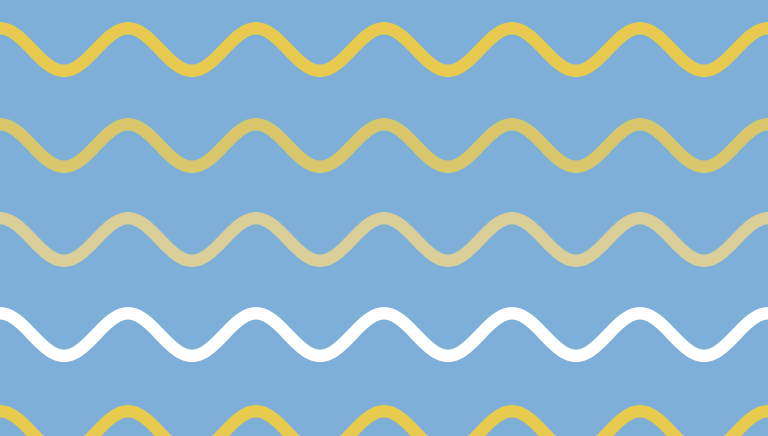
A Shadertoy shader for this pattern:

```glsl
// Rows of smooth waves on a flat blue ground, coloured yellow, sand, cream, white.
// Each row is a cosine stroked at constant width by its distance to the curve;
// the group of four rows repeats down the canvas. One unit is one wavelength.

const float WAVES_ACROSS = 6.0;
const float AMPLITUDE    = 0.166;
const float LINE_WIDTH   = 0.097;
const float FIRST_ROW    = 0.387;   // middle of the top wave, below the top edge
const float GROUP_HEIGHT = 2.992;   // four rows
const float TAU          = 6.2831853;

const int   ROWS = 4;
const float ROW_OFFSET[ROWS] = float[](0.0, 0.75, 1.484, 2.227);
const vec3  ROW_COLOR[ROWS] = vec3[](
    vec3(0.91, 0.795, 0.305),
    vec3(0.86, 0.78, 0.42),
    vec3(0.86, 0.81, 0.60),
    vec3(1.0));
const vec3  GROUND = vec3(0.49, 0.685, 0.85);

// Distance from p (y downwards) to the wave, by sliding a point along it
float waveDistance(vec2 p) {
    float t = p.x;
    vec2 gap;
    for (int i = 0; i < 5; i++) {
        gap = vec2(t, -AMPLITUDE * cos(TAU * t)) - p;
        float slope = AMPLITUDE * TAU * sin(TAU * t);
        t -= (gap.x + gap.y * slope) / (1.0 + slope * slope);
    }
    return length(vec2(t, -AMPLITUDE * cos(TAU * t)) - p);
}

void mainImage(out vec4 fragColor, in vec2 fragCoord) {
    // Wavelength units, measured from the top left corner
    float pixel = WAVES_ACROSS / iResolution.x;
    vec2 p = vec2(fragCoord.x, iResolution.y - fragCoord.y) * pixel;

    vec3 color = GROUND;
    for (int i = 0; i < ROWS; i++) {
        // Nearest repeat of this row
        float y = p.y - FIRST_ROW - ROW_OFFSET[i];
        y -= GROUP_HEIGHT * round(y / GROUP_HEIGHT);

        // Stroke with a one-pixel soft edge
        float edge = waveDistance(vec2(p.x, y)) - 0.5 * LINE_WIDTH;
        color = mix(color, ROW_COLOR[i], clamp(0.5 - edge / pixel, 0.0, 1.0));
    }
    fragColor = vec4(color, 1.0);
}
```
